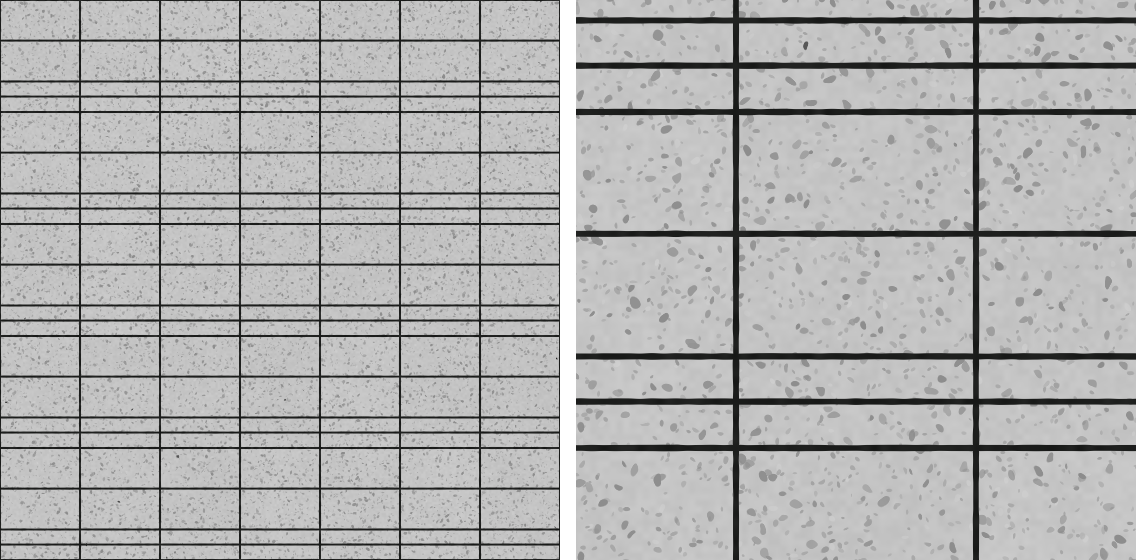
Left: the whole. Right: its middle third, enlarged.
Write a WebGL 1 fragment shader that draws this texture.

```glsl
precision highp float;
// Speckled light grey stone tiles in tall and thin rows, parted by dark joints.
uniform vec2 u_resolution;

float hash(vec2 p) {
  vec3 q = fract(p.xyx * vec3(0.1031, 0.1030, 0.0973));
  q += dot(q, q.yzx + 33.33);
  return fract((q.x + q.y) * q.z);
}

// Value noise that wraps after n cells
float noise(vec2 uv, float n) {
  vec2 p = uv * n, i = floor(p), f = fract(p);
  f = f * f * (3.0 - 2.0 * f);
  vec2 a = mod(i, n), b = mod(i + 1.0, n);
  return mix(mix(hash(a), hash(vec2(b.x, a.y)), f.x),
             mix(hash(vec2(a.x, b.y)), hash(b), f.x), f.y);
}

// Scattered irregular chips on a wrapping grid of n cells; radii in cells
float chips(vec2 uv, float n, float density, float rMin, float rMax, float px) {
  vec2 p = uv * n, cell = floor(p);
  float cover = 0.0;
  for (int y = -1; y <= 1; y++) {
    for (int x = -1; x <= 1; x++) {
      vec2 c = cell + vec2(x, y), id = mod(c, n) + n;
      if (hash(id + 7.3) > density) continue;
      vec2 d = p - c - vec2(hash(id + 19.1), hash(id + 41.7));
      float angle = 6.2832 * hash(id + 63.9);
      d = mat2(cos(angle), sin(angle), -sin(angle), cos(angle)) * d;
      float radius = mix(rMin, rMax, hash(id + 83.2));
      float dist = length(d * vec2(0.8, 1.25)) - radius;
      float edge = clamp(0.5 - dist / (px * n), 0.0, 1.0);
      cover = max(cover, edge * mix(0.45, 1.0, hash(id + 97.5)));
    }
  }
  return cover;
}

void main() {
  vec2 uv = gl_FragCoord.xy / u_resolution;
  float px = 1.0 / min(u_resolution.x, u_resolution.y);

  // Stone: faint clouds, fine grain and a slight tone per column and row group
  float tone = 0.772 + 0.012 * (noise(uv, 24.0) - 0.5);
  tone += 0.035 * (noise(uv, 256.0) - 0.5);
  tone += 0.01 * (hash(floor(uv * vec2(7.0, 5.0)) + 3.0) - 0.5);
  vec3 color = vec3(tone);

  // Chips: pale, fine grey, larger grey and rare black ones
  vec2 warped = uv + 0.0022 * (vec2(noise(uv, 210.0), noise(uv + 0.37, 210.0)) - 0.5);
  color = mix(color, vec3(0.82), 0.7 * chips(warped, 90.0, 0.12, 0.1, 0.2, px));
  color = mix(color, vec3(0.64), chips(warped, 230.0, 0.19, 0.18, 0.38, px));
  color = mix(color, vec3(0.55), chips(warped, 128.0, 0.31, 0.14, 0.38, px));
  color = mix(color, vec3(0.14), chips(warped, 40.0, 0.009, 0.05, 0.09, px));

  // Joints: 7 columns; 5 groups of two thin rows below two tall ones
  float across = abs(fract(uv.x * 7.0 + 0.5) - 0.5) / 7.0;
  float f = fract(uv.y * 5.0);
  float down = min(min(f, 1.0 - f), abs(f - 0.138));
  down = min(down, min(abs(f - 0.2725), abs(f - 0.6375))) / 5.0;
  float halfWidth = 0.0018 + 0.0004 * (noise(uv, 140.0) - 0.5);
  float joint = clamp((halfWidth - min(across, down)) / px + 0.5, 0.0, 1.0);
  vec3 jointColor = vec3(0.105, 0.11, 0.105) + 0.05 * (noise(uv, 180.0) - 0.4);
  color = mix(color, jointColor, joint);

  gl_FragColor = vec4(color, 1.0);
}
```
